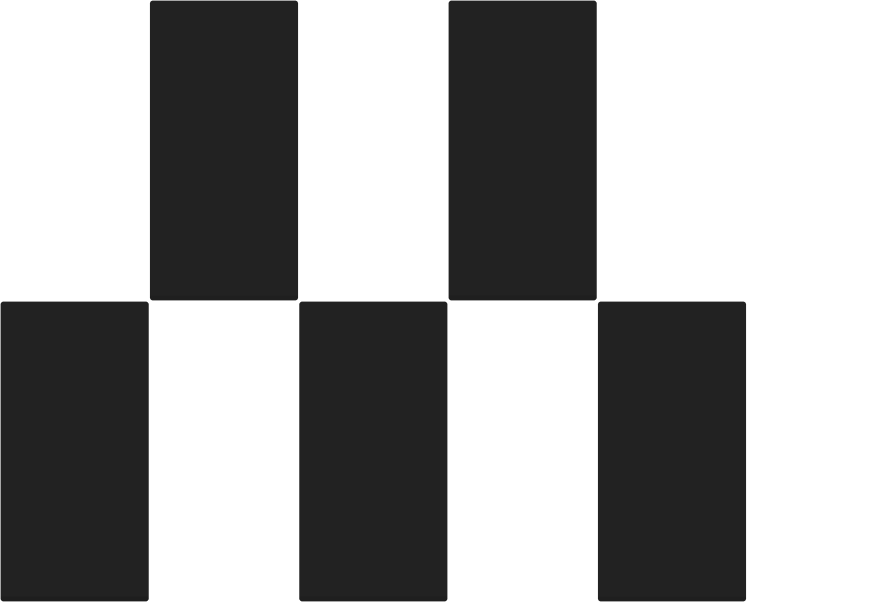
A WebGL 1 fragment shader for this pattern:

```glsl
precision highp float;

uniform vec2 u_resolution;

// Lengths are fractions of the canvas height.
const vec2 GRID = vec2(6.0, 2.0);
const float BOARD_COLUMNS = 5.0;
const float TILE_INSET = 0.0010;
const float CORNER_RADIUS = 0.0050;
const float LIP_HEIGHT = 0.0080;
const float LIP_SHADE = 0.012;
const float TONE_VARIATION = 0.003;
const vec3 PAPER = vec3(1.0);
const vec3 INK = vec3(0.133);

float hash(vec2 p) {
    return fract(sin(dot(p, vec2(12.9898, 78.233))) * 43758.5453);
}

float roundedBox(vec2 p, vec2 halfSize, float radius) {
    vec2 q = abs(p) - halfSize + radius;
    return length(max(q, 0.0)) + min(max(q.x, q.y), 0.0) - radius;
}

void main() {
    float pixel = 1.0 / u_resolution.y;
    vec2 cellSize = vec2(u_resolution.x / u_resolution.y, 1.0) / GRID;
    vec2 gridPos = gl_FragCoord.xy / u_resolution * GRID;
    vec2 cell = floor(gridPos);
    vec2 local = (fract(gridPos) - 0.5) * cellSize;

    // Alternate cells are filled, leaving the last column empty
    float isChecker = 1.0 - mod(cell.x + cell.y, 2.0);
    float isOnBoard = 1.0 - step(BOARD_COLUMNS, cell.x);

    // Softly rounded tile with a hairline gap
    vec2 halfSize = 0.5 * cellSize - TILE_INSET;
    float dist = roundedBox(local, halfSize, CORNER_RADIUS);
    float coverage = clamp(0.5 - dist / pixel, 0.0, 1.0) * isChecker * isOnBoard;

    // Slightly darker lower lip and faint tone change per tile
    float heightInTile = local.y + halfSize.y;
    float lip = 1.0 - smoothstep(LIP_HEIGHT - pixel, LIP_HEIGHT + pixel, heightInTile);
    float tone = (hash(cell) - 0.5) * TONE_VARIATION - lip * LIP_SHADE;

    gl_FragColor = vec4(mix(PAPER, INK + tone, coverage), 1.0);
}
```
